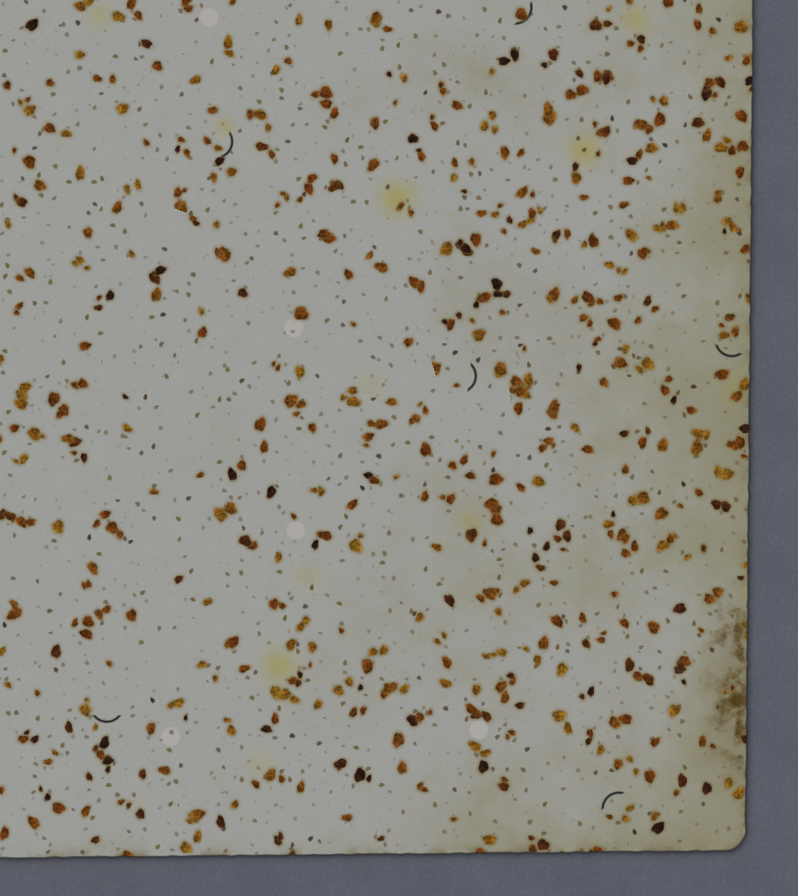
A WebGL 1 fragment shader for this texture:

```glsl
precision highp float;
// A pale, stained board strewn with rust-brown grains, on a blue-grey ground.
// Jittered cells scatter the clumps, specks, stains, discs and fibres;
// layered sines drive the clouding and cellular noise the mottling.
uniform vec2 u_resolution;
const vec3 BOARD = vec3(0.612, 0.616, 0.600);
const vec3 AGED = vec3(0.550, 0.537, 0.445);
const vec3 GROUND = vec3(0.358, 0.368, 0.408);
const vec3 HALO = vec3(0.46, 0.39, 0.22);
const vec3 AMBER = vec3(0.52, 0.37, 0.11);
const vec3 RUST = vec3(0.41, 0.22, 0.08);
const vec3 MAROON = vec3(0.17, 0.10, 0.08);
const vec3 OLIVE = vec3(0.38, 0.34, 0.21);
const vec3 YELLOW = vec3(0.62, 0.57, 0.20);
const vec3 GRIME = vec3(0.30, 0.22, 0.08);
const vec3 DISC = vec3(0.67, 0.655, 0.64);
const vec3 FIBRE = vec3(0.14, 0.14, 0.13);

float hash(vec2 p) { return fract(sin(dot(p, vec2(127.1, 311.7))) * 43758.55); }
vec2 hash2(vec2 p) { return vec2(hash(p), hash(p + 17.3)); }
vec2 rotate(vec2 p, float a) { return mat2(cos(a), sin(a), -sin(a), cos(a)) * p; }
float cover(float d, float blur) { return 1.0 - smoothstep(-blur, blur, d); }

// Distance to the nearest jittered point, in cell units.
float cellular(vec2 p) {
  float nearest = 2.0;
  for (int n = 0; n < 9; n++) {
    vec2 id = floor(p) + vec2(mod(float(n), 3.0), floor(float(n) / 3.0)) - 1.0;
    nearest = min(nearest, length(id + hash2(id) - p));
  }
  return nearest;
}

// Soft clouding, roughly -1 to 1.
float clouds(vec2 p) {
  float sum = 0.0, amp = 0.5;
  for (int i = 0; i < 5; i++) {
    sum += amp * sin(p.x + 1.3 * sin(p.y)) * cos(p.y + 0.9 * sin(p.x));
    p = rotate(p, 1.1) * 1.9 + 2.7;
    amp *= 0.6;
  }
  return sum;
}

// Rounded, slightly lumpy and stretched pebble outline.
float pebble(vec2 q, float radius, float seed) {
  q = rotate(q, seed * 40.0) * vec2(0.92, 1.05 + 0.45 * fract(seed * 7.0));
  float a = atan(q.y, q.x);
  return length(q) - radius * (1.0 + 0.09 * sin(3.0 * a + seed * 50.0) + 0.05 * sin(5.0 * a + seed * 90.0));
}

vec3 grainTint(float pick) {
  vec3 tint = mix(AMBER, RUST, smoothstep(0.1, 0.6, pick));
  return mix(tint, MAROON, smoothstep(0.62, 0.88, pick));
}

// One to three grains near the cell's point, each with a rusty halo.
vec3 paintClump(vec3 col, vec2 p, vec2 id, float cell, float radius, float mottle, float blur) {
  float count = 1.0 + floor(2.8 * pow(hash(id + 9.7), 1.6));
  for (int k = 0; k < 3; k++) {
    if (float(k) >= count) break;
    vec2 key = id + float(k) * 3.7;
    float seed = hash(key + 31.0);
    vec2 offset = (hash2(key + 2.3) - 0.5) * 4.6 * radius * min(float(k), 1.0);
    vec2 q = p - (id + hash2(id)) * cell - offset;
    float size = radius * (0.45 + 0.8 * hash(key + 71.0));
    float d = pebble(q, size, seed);
    float shade = 0.72 + 0.5 * mottle + 0.22 * rotate(q, seed * 20.0).x / size;
    col = mix(col, HALO, 0.45 * exp(-pow(max(d, 0.0) / 0.0026, 2.0)));
    col = mix(col, grainTint(0.65 * hash(id + 43.0) + 0.35 * seed) * shade, cover(d, blur));
  }
  return col;
}

// A tiny olive or dark crumb, often faint.
vec3 paintSpeck(vec3 col, vec2 p, vec2 id, float cell, float radius, float blur) {
  float seed = hash(id + 13.0);
  float d = pebble(p - (id + hash2(id + 4.0)) * cell, radius * (0.4 + seed), seed);
  vec3 tint = mix(OLIVE, MAROON, smoothstep(0.6, 1.0, hash(id + 23.0)));
  return mix(col, tint, cover(d, blur) * (0.2 + 0.7 * seed * seed));
}

// A faint yellow stain, a pale disc or a curved fibre, each rare.
vec3 paintOddments(vec3 col, vec2 p, vec2 id, float cell, float cloud, float blur) {
  vec2 q = p - (id + hash2(id + 6.0)) * cell;
  float stain = exp(-dot(q, q) / (0.00005 + 0.0003 * hash(id + 14.0)) + 0.8 * cloud);
  col = mix(col, YELLOW, min(0.5, 0.55 * stain * hash(id + 27.0)) * step(hash(id + 8.0), 0.5));
  q = p - (id + hash2(id + 55.0)) * cell;
  col = mix(col, DISC, cover(length(q) - 0.0105, blur) * step(hash(id + 3.0), 0.17));
  q = rotate(p - (id + hash2(id + 77.0)) * cell, 6.28 * hash(id + 1.0));
  float arc = max(abs(length(q) - 0.018) - 0.0012, 0.011 - q.x);
  return mix(col, FIBRE, cover(arc, blur) * step(hash(id + 19.0), 0.11));
}

// Signed distance to the board: slightly skewed, one rounded corner.
float boardEdge(vec2 p, float corner) {
  vec2 e = vec2(p.x - 0.831 - 0.009 * p.y, 0.043 + 0.010 * p.x - p.y) + corner;
  e += 0.0004 * sin(p.yx * 140.0 + 2.0 * sin(p.yx * 97.0));
  return length(max(e, 0.0)) + min(max(e.x, e.y), 0.0) - corner;
}

void main() {
  vec2 p = gl_FragCoord.xy / u_resolution.y;
  float blur = max(0.0014, 0.7 / u_resolution.y);
  float edge = boardEdge(p, 0.022);
  float cloud = clouds(p * 11.0), fine = clouds(p * 75.0);
  float mottle = cellular(p * 260.0);

  // Board: ageing grows to the right and the rim; grime gathers by the edge.
  float age = 0.75 * p.x - 0.12 * p.y + 0.3 * cloud + 0.12 * fine + 0.25 * exp(edge / 0.04);
  vec3 col = mix(BOARD, AGED, smoothstep(0.2, 0.9, age)) + 0.014 * (mottle - 0.5) + 0.008 * fine;
  float band = smoothstep(0.11, 0.2, p.y) * (1.0 - smoothstep(0.27, 0.38, p.y));
  float dirt = smoothstep(-0.25, 0.6, fine + 0.3 * cloud);
  float grime = band * exp(-pow((p.x - 0.82) / 0.022, 2.0)) * (0.15 + 0.8 * dirt);
  col = mix(col, GRIME, max(grime, 0.35 * exp(edge / 0.005) * dirt));

  // Scattered matter: a 3 by 3 neighbourhood of cells for each kind.
  float share = 0.49 + 0.12 * sin(p.x * 5.0 - 2.4) + 0.04 * sin(p.y * 9.0);
  vec3 cells = vec3(0.17, 0.014, 0.030);
  for (int n = 0; n < 27; n++) {
    float kind = floor(float(n) / 9.0), slot = mod(float(n), 9.0);
    float cell = kind < 0.5 ? cells.x : (kind < 1.5 ? cells.y : cells.z);
    vec2 id = floor(p / cell) + vec2(mod(slot, 3.0), floor(slot / 3.0)) - 1.0;
    if (kind < 0.5) col = paintOddments(col, p, id, cell, cloud, blur);
    else if (kind < 1.5) { if (hash(id + 2.9) < 0.45) col = paintSpeck(col, p, id, cell, 0.0021, blur); }
    else if (hash(id + 5.1) < share) col = paintClump(col, p, id, cell, 0.0056, mottle, blur);
  }

  // Ground, with the thin shadow the board casts.
  vec3 ground = GROUND + 0.014 * clouds(p * 35.0) + 0.03 * (mottle - 0.5);
  ground *= 1.0 - 0.6 * exp(-max(edge, 0.0) / 0.003);
  gl_FragColor = vec4(mix(ground, col, cover(edge, blur)), 1.0);
}
```
